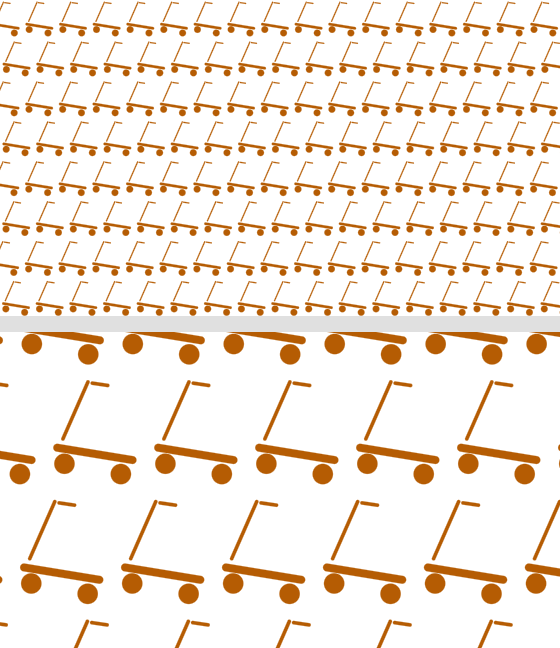
Top, the full canvas; bottom, a detail of the centre.
Write a Shadertoy shader that draws this pattern.

```glsl
// All lengths are fractions of the canvas height.
const vec3 PAPER = vec3(1.0);
const vec3 INK = vec3(0.71, 0.36, 0.01);

const vec2 PITCH = vec2(0.1065, 0.1263);       // spacing of the scooters
const vec2 FIRST_WHEEL = vec2(0.0185, 0.0225); // rear wheel of the lowest left scooter
const vec2 CELL_CORNER = vec2(-0.0174, -0.03); // cell corner seen from the rear wheel
const float ODD_ROW_SHIFT = -0.0347;
const float ROW_DRIFT = 0.0003;

const float WHEEL_RADIUS = 0.0108;
const vec2 FRONT_WHEEL = vec2(0.0595, -0.0109);
const vec2 DECK_BACK = vec2(-0.0076, 0.0169);
const vec2 DECK_FRONT = vec2(0.0718, 0.0039);
const float DECK_HALF_WIDTH = 0.0042;
const vec2 STEM_BOTTOM = vec2(-0.0016, 0.0262);
const vec2 STEM_TOP = vec2(0.0248, 0.0863);
const vec2 GRIP_START = vec2(0.0294, 0.0850);
const vec2 GRIP_END = vec2(0.0456, 0.0826);
const float TUBE_HALF_WIDTH = 0.0019;
const float EDGE_PIXELS = 1.2;

float capsule(vec2 p, vec2 a, vec2 b, float halfWidth) {
    vec2 ap = p - a;
    vec2 ab = b - a;
    float t = clamp(dot(ap, ab) / dot(ab, ab), 0.0, 1.0);
    return length(ap - t * ab) - halfWidth;
}

// Signed distance to one scooter, with the rear wheel at the origin
float scooter(vec2 p) {
    float wheels = min(length(p), length(p - FRONT_WHEEL)) - WHEEL_RADIUS;
    float deck = capsule(p, DECK_BACK, DECK_FRONT, DECK_HALF_WIDTH);
    float stem = capsule(p, STEM_BOTTOM, STEM_TOP, TUBE_HALF_WIDTH);
    float grip = capsule(p, GRIP_START, GRIP_END, TUBE_HALF_WIDTH);
    return min(min(wheels, deck), min(stem, grip));
}

// Fold the canvas into one cell, shifting every other row
vec2 foldToCell(vec2 p) {
    p -= FIRST_WHEEL + CELL_CORNER;
    float row = floor(p.y / PITCH.y);
    p.x -= mod(row, 2.0) * ODD_ROW_SHIFT + row * ROW_DRIFT;
    return mod(p, PITCH) + CELL_CORNER;
}

void mainImage(out vec4 fragColor, in vec2 fragCoord) {
    vec2 p = fragCoord / iResolution.y;
    float edge = EDGE_PIXELS / iResolution.y;
    float coverage = clamp(0.5 - scooter(foldToCell(p)) / edge, 0.0, 1.0);
    fragColor = vec4(mix(PAPER, INK, coverage), 1.0);
}
```
